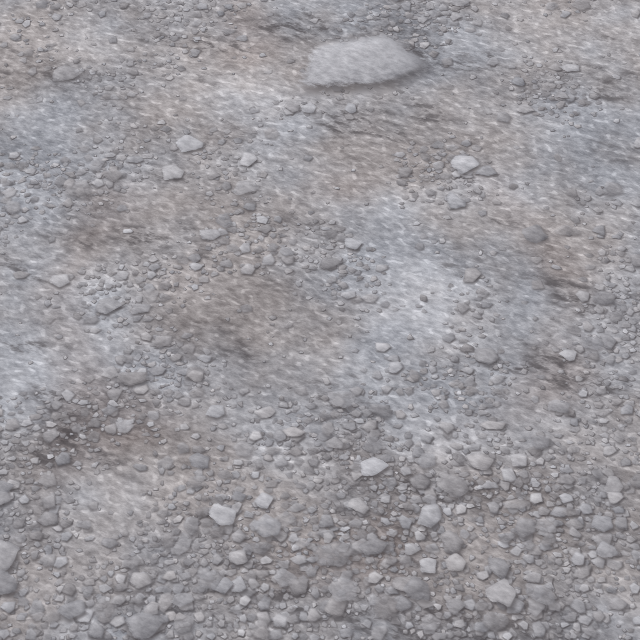
Give the GLSL for this texture, as a three.js fragment shader.

```glsl
varying vec2 vUv;

const vec3 COOL_DUST = vec3(0.635, 0.642, 0.672);
const vec3 WARM_DIRT = vec3(0.622, 0.600, 0.603);
const vec3 RUST_DIRT = vec3(0.510, 0.455, 0.440);
const vec3 STONE_GREY = vec3(0.670, 0.670, 0.695);
const vec3 SHADOW = vec3(0.300, 0.285, 0.295);
const vec2 LIGHT_DIR = vec2(-0.45, 0.89);
const vec2 SLAB_CENTRE = vec2(0.565, 0.902);
const vec2 SLAB_SIZE = vec2(0.120, 0.045);
const float EDGE_SOFTNESS = 0.0022;
const float GRIT_CONTRAST = 0.22;
const float FLECK_CONTRAST = 0.09;
const float PATCH_CONTRAST = 0.21;
const float SHADOW_STRENGTH = 0.68;
const int STONE_SIDES = 5;
const int STONE_LAYERS = 5;

float hash(vec2 p) {
  vec3 q = fract(p.xyx * vec3(0.1031, 0.1030, 0.0973));
  q += dot(q, q.yzx + 33.33);
  return fract((q.x + q.y) * q.z);
}

vec2 direction(float angle) { return vec2(cos(angle), sin(angle)); }
vec2 gradientAt(vec2 cell) { return direction(6.2832 * hash(cell)); }

float gradientNoise(vec2 p) {
  vec2 i = floor(p), f = fract(p), e = vec2(1.0, 0.0);
  vec2 u = f * f * f * (f * (f * 6.0 - 15.0) + 10.0);
  float low = mix(dot(gradientAt(i), f), dot(gradientAt(i + e), f - e), u.x);
  float high = mix(dot(gradientAt(i + e.yx), f - e.yx), dot(gradientAt(i + 1.0), f - 1.0), u.x);
  return mix(low, high, u.y);
}

float fbm(vec2 p) {
  float sum = 0.0, amp = 0.6;
  for (int i = 0; i < 4; i++) {
    sum += amp * gradientNoise(p);
    p = mat2(1.6, 1.2, -1.2, 1.6) * p + 17.3;
    amp *= 0.6;
  }
  return sum;
}

// Irregular polygon with worn corners: 1 on the outline, less inside
float stoneShape(vec2 p, vec2 seed) {
  float sum = 0.0, turn = hash(seed + 3.7);
  for (int k = 0; k < STONE_SIDES; k++) {
    float side = float(k);
    float angle = 6.2832 * (turn + (side + 0.5 * hash(seed + side * 7.1)) / float(STONE_SIDES));
    float reach = mix(0.52, 1.0, hash(seed + side * 5.3 + 11.0));
    sum += pow(max(dot(p, direction(angle)) / reach, 0.0), 9.0);
  }
  return pow(sum + 0.0001, 1.0 / 9.0);
}

// Paints a stone of unit radius, with its shadow, over the ground
void paintStone(inout vec3 colour, vec3 stone, vec2 p, vec2 seed, float soft, float opacity, float grain) {
  if (dot(p, p) > 3.2) return;
  p += 0.15 * grain;
  float body = stoneShape(p, seed);
  float shadowBody = stoneShape(p + 0.26 * LIGHT_DIR, seed);
  float shade = 1.0 - smoothstep(0.75, 1.2 + soft, shadowBody);
  colour = mix(colour, SHADOW, SHADOW_STRENGTH * opacity * shade);
  float facing = clamp(dot(p, LIGHT_DIR), -1.0, 1.0);
  stone += 0.09 * facing + 0.17 * grain - 0.06 * smoothstep(0.65, 1.0, body);
  float cover = 1.0 - smoothstep(1.0 - soft, 1.0 + soft, body);
  colour = mix(colour, stone, cover * opacity);
}

// Gravel gathers near the viewer and in loose clusters
float gravelDensity(vec2 ground) {
  float nearness = 1.0 - smoothstep(0.15, 0.85, ground.y);
  return clamp(0.06 + 0.66 * nearness + 1.3 * gradientNoise(ground * 4.2 + 6.0), 0.03, 0.95);
}

void paintLayer(inout vec3 colour, vec2 ground, float scale, float share, float grain) {
  vec2 p = ground * scale, home = floor(p);
  for (int row = 1; row >= -1; row--) {
    for (int col = -1; col <= 1; col++) {
      vec2 cell = home + vec2(float(col), float(row));
      vec2 seed = cell + scale * 3.0;
      if (hash(seed + 1.3) > share * gravelDensity((cell + 0.5) / scale)) continue;
      vec2 centre = cell + 0.25 + 0.5 * vec2(hash(seed + 2.1), hash(seed + 4.9));
      float radius = mix(0.28, 0.60, hash(seed + 6.4));
      vec2 local = (p - centre) / (radius * vec2(1.0, mix(0.7, 1.15, hash(seed + 8.8))));
      vec3 stone = mix(STONE_GREY, WARM_DIRT, 0.6 * hash(seed + 21.0)) + 0.16 * (hash(seed + 9.2) - 0.45);
      float opacity = mix(0.45, 1.0, hash(seed + 14.0));
      paintStone(colour, stone, local, seed, EDGE_SOFTNESS * scale / radius, opacity, grain);
    }
  }
}

void main() {
  // Foreshortened ground: detail shrinks and flattens with distance
  vec2 ground = vec2((vUv.x - 0.5) * (1.0 + 0.4 * vUv.y), vUv.y * (1.1 + 0.5 * vUv.y));
  vec2 slope = vec2(ground.x, ground.y + 0.3 * ground.x);
  float grit = fbm(slope * vec2(46.0, 72.0));
  float patches = fbm(slope * vec2(3.0, 5.0) + 2.0);
  // Dust and dirt
  float warmth = smoothstep(-0.35, 0.35, fbm(ground * 2.6 + 31.0));
  vec3 colour = mix(COOL_DUST, WARM_DIRT, warmth);
  float rust = smoothstep(0.2, 0.55, gradientNoise(ground * 3.4 + 52.0));
  colour = mix(colour, RUST_DIRT, 0.4 * rust) + PATCH_CONTRAST * patches + GRIT_CONTRAST * grit;
  colour += FLECK_CONTRAST * smoothstep(0.15, 0.45, gradientNoise(slope * vec2(65.0, 95.0) + 8.0));
  // Dark broken crevices
  float rough = smoothstep(0.04, 0.36, fbm(slope * vec2(3.2, 7.0) + 75.0));
  float crack = smoothstep(-0.1, 0.3, fbm(slope * vec2(24.0, 50.0) + 90.0));
  colour = mix(colour, SHADOW, rough * (0.1 + 0.55 * crack));
  // Gravel from fine to coarse, with dim gaps where it piles up
  colour -= 0.06 * smoothstep(0.5, 0.95, gravelDensity(ground));
  float scale = 95.0, share = 0.6;
  for (int i = 0; i < STONE_LAYERS; i++) {
    paintLayer(colour, ground, scale, share, grit);
    scale *= 0.64;
    share = i < 2 ? 0.75 : 0.85 - 0.2 * float(i);
  }
  // Pale half-buried slab
  vec2 slab = (vUv - SLAB_CENTRE) / SLAB_SIZE;
  slab.y -= 0.3 * slab.x;
  paintStone(colour, STONE_GREY + 0.06, slab, vec2(5.0, 8.0), 0.12, 0.85, grit);
  gl_FragColor = vec4(clamp(colour, 0.0, 1.0), 1.0);
}
```
